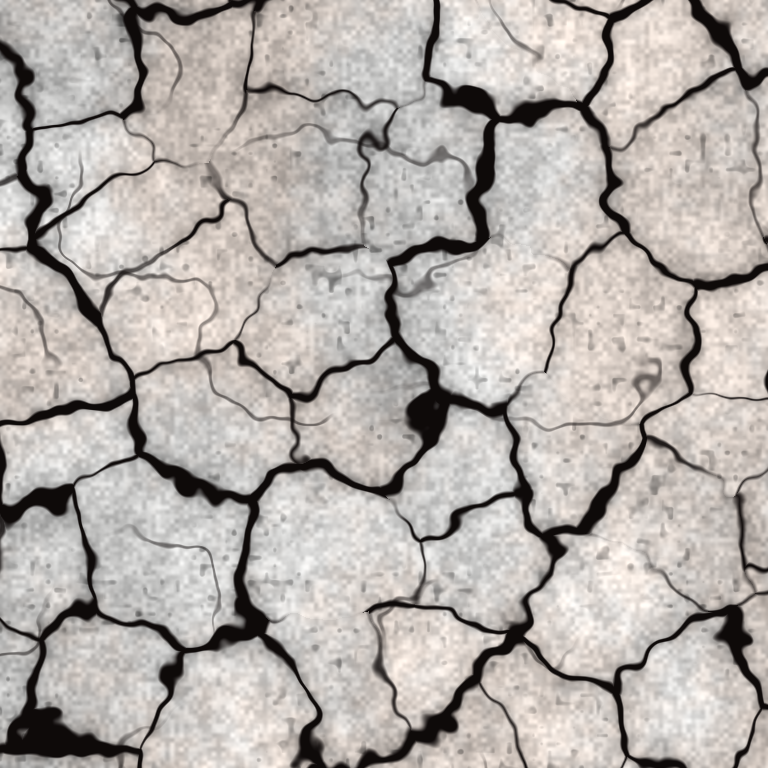
Give the GLSL for this texture, as a WebGL 1 fragment shader.

```glsl
precision highp float;
// Dry cracked ground: pale grainy plates split by dark, ragged cracks.
// Warped Voronoi cells are grouped into larger plates; cracks between
// plates are wide and black, those inside a plate thin and broken.

#define CELLS 6.0          // cells across the canvas
#define PLATE 2.3          // plate size, in cells
#define WARP 0.34          // bending of the cracks, in cells
#define RAGGED 0.085       // fine raggedness of the cracks, in cells
#define WIDE_CRACK 0.043   // half widths, in cells
#define THIN_CRACK 0.017
#define SOFTNESS 0.015     // crack edge blur, in cells
#define GRAIN 0.19         // contrast of the fine grain
#define GRAIN_SCALE 165.0  // grains across the canvas

uniform vec2 u_resolution;

const vec3 CRACK_COLOR = vec3(0.055, 0.038, 0.036);
const vec3 WARM_TINT = vec3(1.03, 0.975, 0.935);
const vec3 COOL_TINT = vec3(0.985, 0.985, 0.98);

float hash(vec2 p) {
  vec3 q = fract(p.xyx * vec3(0.1031, 0.1030, 0.0973));
  q += dot(q, q.yzx + 33.33);
  return fract((q.x + q.y) * q.z);
}

vec2 hash2(vec2 p) {
  return vec2(hash(p + 17.3), hash(p + 71.9));
}

float noise(vec2 p) {
  vec2 i = floor(p), f = fract(p);
  f = f * f * (3.0 - 2.0 * f);
  return mix(mix(hash(i), hash(i + vec2(1, 0)), f.x),
             mix(hash(i + vec2(0, 1)), hash(i + vec2(1, 1)), f.x), f.y);
}

float fbm(vec2 p) {
  float sum = 0.0, amp = 0.5;
  for (int i = 0; i < 4; i++) {
    sum += amp * noise(p);
    p = mat2(1.6, 1.2, -1.2, 1.6) * p + 9.7;
    amp *= 0.5;
  }
  return sum / 0.9375;
}

vec2 site(vec2 cell) {
  return cell + 0.5 + 0.8 * (hash2(cell) - 0.5);
}

// Identity of the large plate that holds a point
vec2 plateOf(vec2 p) {
  p /= PLATE;
  vec2 base = floor(p), best = base;
  float nearest = 9.0;
  for (int y = -1; y <= 1; y++)
    for (int x = -1; x <= 1; x++) {
      vec2 cell = base + vec2(x, y);
      vec2 d = site(cell + 40.0) - 40.0 - p;
      if (dot(d, d) < nearest) { nearest = dot(d, d); best = cell; }
    }
  return best;
}

// x: crack coverage, y: shading beside cracks, z: random value of the cell
vec3 cracks(vec2 p) {
  vec2 base = floor(p), home = base;
  float nearest = 9.0;
  for (int y = -1; y <= 1; y++)
    for (int x = -1; x <= 1; x++) {
      vec2 cell = base + vec2(x, y), d = site(cell) - p;
      if (dot(d, d) < nearest) { nearest = dot(d, d); home = cell; }
    }
  vec2 center = site(home), plate = plateOf(center);
  float swell = 0.55 + 0.9 * noise(p * 2.1 + 5.0);
  float gaps = noise(p * 1.7 + 31.0);
  float cover = 0.0, shade = 0.0;
  for (int y = -2; y <= 2; y++)
    for (int x = -2; x <= 2; x++) {
      if (x == 0 && y == 0) continue;
      vec2 cell = home + vec2(x, y), other = site(cell);
      float d = dot(0.5 * (center + other) - p, normalize(other - center));
      if (d > 0.4) continue;
      float pick = hash(home + cell + 90.0);
      bool deep = distance(plateOf(other), plate) > 0.5;
      float strength = deep ? 1.0 : smoothstep(0.25, 0.75, 0.6 * pick + 0.7 * gaps);
      float width = deep ? WIDE_CRACK * (0.65 + 0.5 * pick) : THIN_CRACK * (0.7 + 0.7 * pick);
      width *= swell;
      cover = max(cover, strength * (1.0 - smoothstep(width - SOFTNESS, width + SOFTNESS, d)));
      shade = max(shade, strength * (deep ? 1.0 : 0.6) * exp(-max(d - width, 0.0) / 0.065));
    }
  return vec3(cover, shade, hash(home + 7.0));
}

// Faint broken hairlines along a contour of smooth noise
float hairlines(vec2 p) {
  vec2 q = p * 0.9 + 60.0;
  float n = noise(q);
  vec2 slope = vec2(noise(q + vec2(0.02, 0.0)) - n, noise(q + vec2(0.0, 0.02)) - n) / 0.02;
  float d = abs(n - 0.5) / max(length(slope), 0.3);
  return (1.0 - smoothstep(0.004, 0.024, d)) * smoothstep(0.42, 0.7, noise(p * 1.4 + 80.0));
}

void main() {
  vec2 uv = gl_FragCoord.xy / min(u_resolution.x, u_resolution.y);
  vec2 p = uv * CELLS + 20.0;
  vec2 bend = vec2(fbm(p * 1.3), fbm(p * 1.3 + 50.0)) - 0.5;
  vec2 rough = vec2(noise(p * 7.0), noise(p * 7.0 + 30.0)) - 0.5;
  vec2 warped = p + 2.0 * WARP * bend + RAGGED * rough;
  vec3 crack = cracks(warped);

  // Plate surface: broad tone, mottling, grain and dark specks
  float tone = 0.815 + 0.3 * (fbm(p * 0.45 + 3.0) - 0.5) + 0.09 * (crack.z - 0.5);
  tone += 0.22 * (fbm(uv * 38.0) - 0.5);
  tone += GRAIN * (noise(uv * GRAIN_SCALE) - 0.5);
  float speck = smoothstep(0.72, 0.95, noise(uv * 95.0 + 11.0));
  tone -= 0.22 * speck * smoothstep(0.4, 0.7, noise(p * 2.3 + 15.0));
  tone -= 0.2 * crack.y;

  float warmth = smoothstep(0.3, 0.7, fbm(p * 0.6 + 44.0) + 0.15 * (noise(uv * 60.0) - 0.5));
  vec3 color = tone * mix(COOL_TINT, WARM_TINT, warmth);

  // Cracks on top
  color = mix(color, CRACK_COLOR, 0.5 * hairlines(warped));
  color = mix(color, CRACK_COLOR, crack.x);
  gl_FragColor = vec4(clamp(color, 0.0, 1.0), 1.0);
}
```
